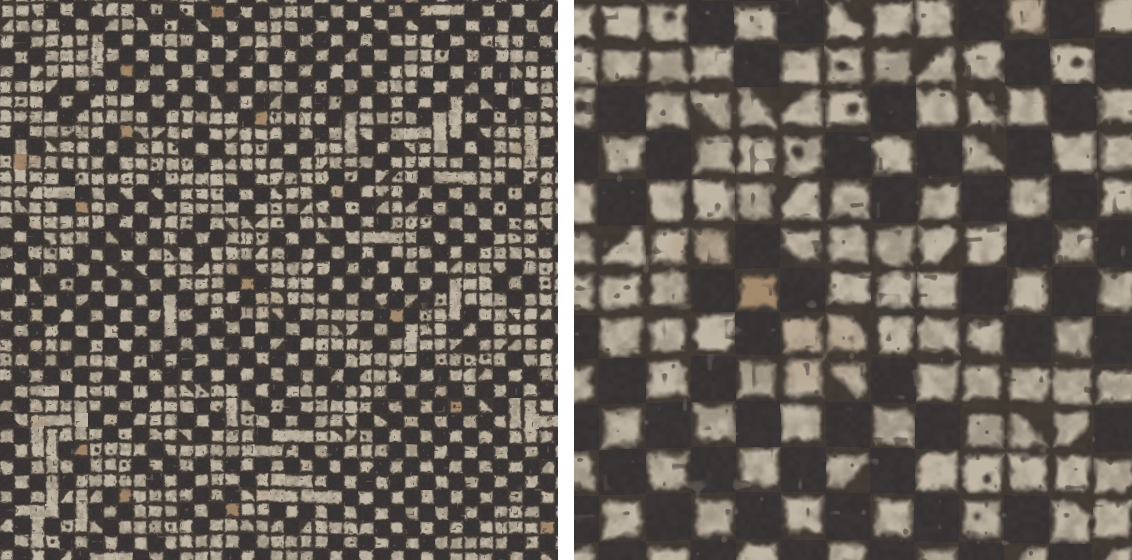
Left: the whole. Right: its middle third, enlarged.
Reproduce this pattern procedurally as a WebGL 1 fragment shader.

```glsl
precision highp float;

uniform vec2 u_resolution;

const vec2 GRID = vec2(37.2, 36.9);
const vec2 GRID_OFFSET = vec2(0.07, -0.22);
const vec3 INK = vec3(0.222, 0.207, 0.208);
const vec3 BROWN_INK = vec3(0.268, 0.236, 0.205);
const vec3 THREAD = vec3(0.755, 0.715, 0.65);
const vec3 DULL_THREAD = vec3(0.62, 0.58, 0.52);
const vec3 STAIN = vec3(0.60, 0.47, 0.34);

float hash(vec2 p, float seed) {
  vec3 q = fract(vec3(p.xyx + seed * 7.13) * vec3(0.1031, 0.1030, 0.0973));
  q += dot(q, q.yzx + 33.33);
  return fract((q.x + q.y) * q.z);
}

float noise(vec2 p, float seed) {
  vec2 i = floor(p);
  vec2 f = fract(p);
  f = f * f * (3.0 - 2.0 * f);
  float low = mix(hash(i, seed), hash(i + vec2(1.0, 0.0), seed), f.x);
  float high = mix(hash(i + vec2(0.0, 1.0), seed), hash(i + 1.0, seed), f.x);
  return mix(low, high, f.y);
}

// Four cells around a centre, repeated every six cells
float diamond(vec2 cell, vec2 centre) {
  vec2 d = abs(mod(cell - centre + 3.0, 6.0) - 3.0);
  return 1.0 - step(0.5, abs(d.x + d.y - 1.0));
}

// Checkerboard that thins out into staggered diamonds
float isDark(vec2 cell) {
  float checker = mod(cell.x + cell.y, 2.0);
  float figure = max(diamond(cell, vec2(1.0, 3.0)), diamond(cell, vec2(4.0, 0.0)));
  float dense = step(0.5, noise(cell / 4.5, 3.0) + 0.25 * (hash(cell, 4.0) - 0.5));
  return checker * max(figure, dense);
}

// Joins to the previous and next cell in a run of three
vec2 runJoins(float along, float across, float density, float seed) {
  float shifted = along + floor(3.0 * hash(vec2(across, 5.0), seed));
  float place = mod(shifted, 3.0);
  float chosen = step(1.0 - density, hash(vec2(floor(shifted / 3.0), across), seed));
  return chosen * vec2(step(0.5, place), step(place, 1.5));
}

// Signed distance to one worn patch, in cell units
float patchDistance(vec2 f, vec2 cell, vec2 joinX, vec2 joinY) {
  vec2 size = vec2(0.385, 0.355) + 0.07 * (vec2(hash(cell, 10.0), hash(cell, 11.0)) - 0.5);
  vec2 centre = 0.5 + 0.08 * (vec2(hash(cell, 12.0), hash(cell, 13.0)) - 0.5);
  vec2 low = mix(centre - size, vec2(-0.3), vec2(joinX.x, joinY.x));
  vec2 high = mix(centre + size, vec2(1.3), vec2(joinX.y, joinY.y));
  vec2 side = max(low - f, f - high);
  float d = max(side.x, side.y);

  // Clipped corner
  float joined = min(1.0, joinX.x + joinX.y + joinY.x + joinY.y);
  vec2 corner = sign(vec2(hash(cell, 14.0), hash(cell, 15.0)) - 0.5);
  float worn = step(0.84, hash(cell, 16.0));
  float cut = mix(0.62, 0.12 + 0.35 * hash(cell, 17.0), worn) + joined;
  d = max(d, (dot(f - 0.5, corner) - cut) * 0.707);

  // Pinhole
  float hole = step(0.92, hash(cell, 18.0)) * (1.0 - joined);
  vec2 holeCentre = 0.5 + 0.3 * (vec2(hash(cell, 19.0), hash(cell, 20.0)) - 0.5);
  float radius = 0.08 + 0.08 * hash(cell, 21.0);
  return max(d, mix(-1.0, radius - length(f - holeCentre), hole));
}

void main() {
  vec2 uv = gl_FragCoord.xy / u_resolution;
  uv.y = 1.0 - uv.y;

  // Uneven thread spacing
  vec2 p = uv * GRID + GRID_OFFSET;
  p += 0.24 * (vec2(noise(p * vec2(0.35, 0.12), 1.0), noise(p * vec2(0.12, 0.35), 2.0)) - 0.5);
  vec2 cell = floor(p);
  vec2 f = p - cell;

  // Merged runs
  float density = 0.005 + 0.09 * smoothstep(0.5, 0.85, noise(cell / 9.0, 6.0));
  vec2 joinX = runJoins(cell.x, cell.y, density, 7.0);
  vec2 joinY = runJoins(cell.y, cell.x, density, 8.0);
  float joined = min(1.0, dot(joinX + joinY, vec2(1.0)));
  float lit = max(1.0 - isDark(cell), joined);

  // Ragged patch edge
  float d = patchDistance(f, cell, joinX, joinY);
  d += 0.13 * (noise(p * 4.5, 22.0) - 0.5) + 0.05 * (noise(p * 10.0, 23.0) - 0.5);
  float soft = max(0.10, 0.8 * GRID.y / u_resolution.y);
  float cover = lit * (1.0 - smoothstep(-soft, soft, d));
  cover *= 1.0 - 0.6 * smoothstep(0.82, 0.95, noise(p * 5.0, 24.0));

  // Thread and ink tones
  float tone = 0.55 * noise(p * 4.0, 25.0) + 0.25 * noise(p * 9.0, 26.0) + 0.4 * hash(cell, 27.0);
  vec3 light = mix(DULL_THREAD, THREAD, smoothstep(0.2, 0.85, tone));
  float stained = step(0.984, hash(cell, 28.0)) + 0.3 * smoothstep(0.8, 0.95, noise(p * 0.4, 29.0));
  light = mix(light, STAIN, 0.7 * min(stained, 1.0));
  vec3 dark = mix(INK, BROWN_INK, lit * (0.5 + 0.5 * noise(p * 2.0, 30.0)));
  dark += 0.025 * (noise(p * 8.0, 31.0) - 0.5);
  float fleck = smoothstep(0.88, 0.98, noise(p * 3.5, 32.0));
  dark = mix(dark, DULL_THREAD, 0.3 * fleck);

  gl_FragColor = vec4(mix(dark, light, cover), 1.0);
}
```
